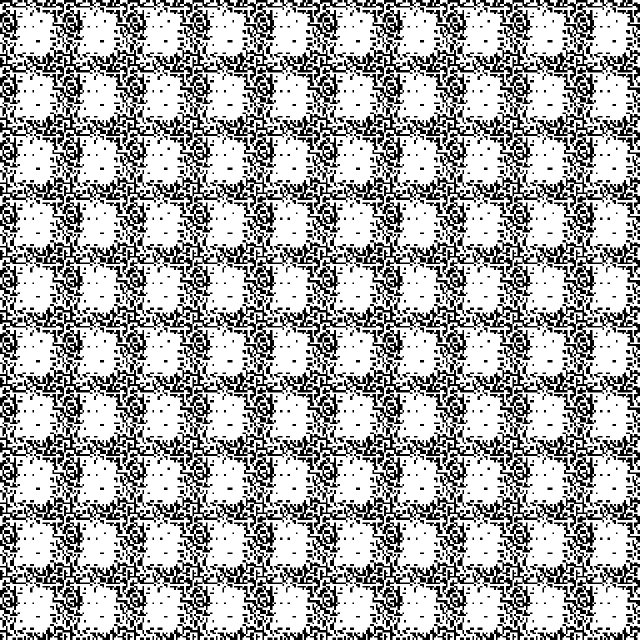
Reproduce this pattern procedurally as a Shadertoy shader.

```glsl
// A 10 by 10 grid of identical tiles, each a white ragged clearing framed by
// black and white maze-like grain. Every tile is a 32 by 32 mosaic of cells,
// inked by sharpened, thresholded gradient noise that wraps at the border.

const float REPEATS = 10.0;
const float TILE_CELLS = 32.0;
const float CANVAS_STEPS = 512.0; // cell edges snap to this canvas division
const float EDGE_SOFTNESS = 0.18; // share of a pixel over which steps blend
const vec3 PAPER = vec3(1.0);
const vec3 INK = vec3(0.0);

// Integer hash of a lattice point, 0 to 1.
float hash(vec2 point, float seed) {
    uvec3 q = uvec3(ivec3(vec3(point, seed))) * uvec3(1597u, 7919u, 3571u);
    uint h = q.x ^ (q.y << 7) ^ (q.z << 15);
    h = (h ^ (h >> 16)) * 73244475u;
    h = (h ^ (h >> 15)) * 73244475u;
    h ^= h >> 16;
    return float(h & 65535u) / 65535.0;
}

// Dot product of a wrapped lattice gradient with the offset to the sample.
float cornerSlope(vec2 corner, vec2 offset, float period, float seed) {
    float angle = 6.28318 * hash(mod(corner, period), seed);
    return dot(vec2(cos(angle), sin(angle)), offset);
}

// Gradient noise that repeats after a whole number of lattice steps.
float gradientNoise(vec2 p, float period, float seed) {
    vec2 i = floor(p);
    vec2 f = p - i;
    vec2 u = f * f * f * (f * (f * 6.0 - 15.0) + 10.0);
    vec2 e = vec2(1.0, 0.0);
    float low = mix(cornerSlope(i, f, period, seed),
                    cornerSlope(i + e.xy, f - e.xy, period, seed), u.x);
    float high = mix(cornerSlope(i + e.yx, f - e.yx, period, seed),
                     cornerSlope(i + e.xx, f - e.xx, period, seed), u.x);
    return mix(low, high, u.y);
}

// Shortest offset between two points on the wrapping tile.
vec2 wrappedOffset(vec2 p, vec2 centre) {
    return mod(p - centre + 0.5 * TILE_CELLS, TILE_CELLS) - 0.5 * TILE_CELLS;
}

float roundedBox(vec2 p, vec2 halfSize, float radius) {
    vec2 d = abs(p) - halfSize + radius;
    return length(max(d, 0.0)) + min(max(d.x, d.y), 0.0) - radius;
}

// 1 when the cell centre lies inside a small rectangle of whole cells.
float cellBlock(vec2 p, vec2 corner, vec2 size) {
    vec2 inside = step(corner, p) * step(p, corner + size);
    return inside.x * inside.y;
}

// Noise less the mean of its eight neighbours: thin strokes without clumps.
float thinStrokes(vec2 p, float seed) {
    const float period = 12.0;
    float sum = 0.0;
    for (int k = 0; k < 9; k++) {
        vec2 q = p + vec2(k % 3 - 1, k / 3 - 1);
        vec2 diagonal = vec2(q.x + q.y, q.x - q.y);
        float weight = k == 4 ? 1.0 : -0.125;
        sum += weight * gradientNoise(diagonal * period / TILE_CELLS, period, seed);
    }
    return sum;
}

// Maze-like grain, a little thicker at a knot in the horizontal band and
// thinning out where the edge distance falls below zero.
float mazeGrain(vec2 p, float edge, float seed) {
    if (edge < -3.5) return 0.0;
    float knot = length(wrappedOffset(p, vec2(23.5, 0.5)) / vec2(4.0, 3.5));
    float bias = 0.08 * (1.0 - smoothstep(0.3, 1.2, knot));
    float thinning = 0.65 * (1.0 - smoothstep(-3.5, 2.0, edge));
    return step(0.0, thinStrokes(p, seed) + bias - thinning);
}

// Stray marks inside the clearing: one upright bar and a few dots.
float strayMarks(vec2 p) {
    const vec2 dots[4] = vec2[4](vec2(12, 13), vec2(16, 13), vec2(20, 10), vec2(18, 20));
    float marks = cellBlock(p, vec2(7, 9), vec2(1, 8));
    for (int i = 0; i < 4; i++) {
        vec2 size = i == 3 ? vec2(2, 1) : vec2(1);
        marks = max(marks, cellBlock(p, dots[i], size));
    }
    return marks;
}

// Ink of the mosaic cell under one canvas step, 0 or 1.
float stepInk(vec2 canvasStep) {
    vec2 cell = floor((canvasStep + 0.5) * REPEATS * TILE_CELLS / CANVAS_STEPS);
    vec2 p = mod(cell, TILE_CELLS) + 0.5;
    float ragged = 4.0 * gradientNoise(p * 9.0 / TILE_CELLS, 9.0, 5.0);
    float clearing = roundedBox(wrappedOffset(p, vec2(17.0, 16.4)), vec2(9.0, 10.6), 5.0);
    return max(mazeGrain(p, clearing + ragged, 11.0), strayMarks(p));
}

void mainImage(out vec4 fragColor, in vec2 fragCoord) {
    vec2 uv = fragCoord / iResolution.xy;
    vec2 p = vec2(uv.x, 1.0 - uv.y) * CANVAS_STEPS - 0.5;

    // Blend the four nearest steps across a crisp, narrow edge.
    vec2 blend = min(EDGE_SOFTNESS * CANVAS_STEPS / iResolution.xy, vec2(1.0));
    vec2 share = clamp((fract(p) - 0.5) / blend + 0.5, 0.0, 1.0);
    vec2 s = floor(p);
    float upper = mix(stepInk(s), stepInk(s + vec2(1, 0)), share.x);
    float lower = mix(stepInk(s + vec2(0, 1)), stepInk(s + vec2(1, 1)), share.x);
    fragColor = vec4(mix(PAPER, INK, mix(upper, lower, share.y)), 1.0);
}
```
